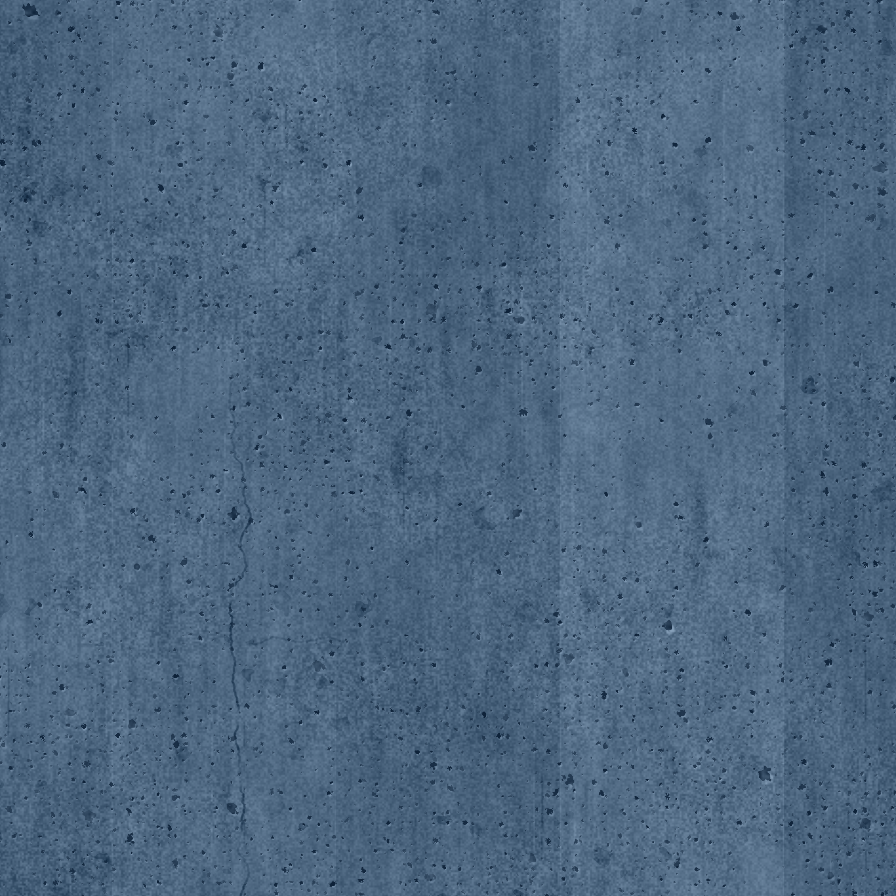
This texture is drawn by a WebGL 2 fragment shader. Its source:

```glsl
#version 300 es
precision highp float;
// Blue board-marked concrete with pores, stains, streaks and hairline cracks.
uniform vec2 u_resolution;
out vec4 fragColor;

float hash(vec2 p) {
  vec3 q = fract(vec3(p.xyx) * vec3(0.1031, 0.1030, 0.0973));
  q += dot(q, q.yzx + 33.33);
  return fract((q.x + q.y) * q.z);
}

float noise(vec2 p) {
  vec2 i = floor(p), f = fract(p);
  f = f * f * (3.0 - 2.0 * f);
  return mix(mix(hash(i), hash(i + vec2(1, 0)), f.x),
             mix(hash(i + vec2(0, 1)), hash(i + vec2(1, 1)), f.x), f.y);
}

float fbm(vec2 p) {
  float sum = 0.0, amp = 0.5;
  for (int i = 0; i < 5; i++) {
    sum += amp * noise(p);
    p = p * 2.03 + 17.3;
    amp *= 0.5;
  }
  return sum / 0.97;
}

// Scattered irregular pits: x = dark cavity, y = lit lower rim.
vec2 pits(vec2 p, float grid, float share, float radius, float seed) {
  vec2 q = p * grid + seed * 7.31;
  vec2 id = floor(q);
  vec2 centre = 0.25 + 0.5 * vec2(hash(id + seed), hash(id + seed + 41.7));
  vec2 d = fract(q) - centre;
  float turn = 6.28 * hash(id + seed + 13.1);
  vec2 r = mat2(cos(turn), sin(turn), -sin(turn), cos(turn)) * d;
  r.x *= 0.6 + 0.4 * hash(id + 5.9);
  float size = radius * mix(0.5, 1.3, pow(hash(id + seed + 77.0), 2.0));
  float wobble = size * 1.1 * (noise(d / radius * 1.6 + id * 9.0) - 0.5);
  float aa = 0.6 * grid / u_resolution.y;
  float present = step(hash(id + seed + 23.0), share);
  float depth = mix(0.45, 1.0, hash(id + seed + 57.0));
  float dark = 1.0 - smoothstep(size - aa, size + aa, length(r) + wobble);
  vec2 shifted = d + vec2(-0.5, 0.8) * size;
  float rim = 1.0 - smoothstep(size * 0.7, size * 1.2 + aa, length(shifted));
  return present * depth * vec2(dark, rim * (1.0 - dark));
}

float stroke(float d, float width) {
  return 1.0 - smoothstep(width * 0.3, width + 0.7 / u_resolution.x, abs(d));
}

void main() {
  vec2 p = gl_FragCoord.xy / u_resolution;
  float tone = 0.008;

  // Formwork boards and their pale seams
  float slot = p.x * 4.0 + 0.5;
  float board = floor(slot), across = fract(slot);
  tone += board == 3.0 ? 0.023 : board == 4.0 ? -0.017 : board == 1.0 ? 0.005 : -0.008;
  float seam = min(across, 1.0 - across) / 4.0;
  tone += 0.035 * stroke(seam, 0.0012) * noise(vec2(board, p.y * 14.0));
  tone += 0.03 * exp(-abs(p.x - 0.643) * 55.0) * smoothstep(0.3, 0.75, p.y) * step(0.625, p.x);

  // Clouds, mottling and vertical drag marks
  tone += 0.085 * (fbm(p * vec2(5.0, 3.5) + board * 3.7) - 0.5);
  tone += 0.085 * (fbm(p * vec2(45.0, 28.0) + 8.0) - 0.5);
  tone += 0.022 * (noise(p * vec2(130.0, 5.0)) - 0.5);
  tone += 0.032 * (noise(p * vec2(330.0, 14.0) + 60.0) - 0.5);
  float drip = fbm(p * vec2(60.0, 8.0) + 31.0);
  tone -= 0.05 * smoothstep(0.58, 0.78, drip) * smoothstep(0.4, 0.65, fbm(p * 5.0 + 4.0));
  tone -= 0.025 * smoothstep(0.25, 0.0, length((p - vec2(0.53, 0.12)) * vec2(1.5, 1.0)));
  tone -= 0.022 * smoothstep(0.3, 0.0, length((p - vec2(0.03, 0.93)) * vec2(1.6, 0.8)));

  // Fine sandy grain, rougher in places
  float rough = 0.75 + 0.5 * smoothstep(0.35, 0.65, fbm(p * 9.0 + 70.0));
  tone += 0.105 * rough * (noise(p * 470.0) - 0.5);
  tone += 0.05 * rough * (noise(p * 250.0 + 90.0) - 0.5);

  // Long thin scratches, both pale and dark
  for (int i = 0; i < 24; i++) {
    float k = float(i);
    float x = hash(vec2(k, 3.0)) + 0.002 * (noise(vec2(p.y * 9.0, k)) - 0.5);
    float reach = mix(0.05, 0.22, hash(vec2(k, 5.0)));
    float span = 1.0 - smoothstep(reach * 0.4, reach, abs(p.y - hash(vec2(k, 9.0))));
    float worn = smoothstep(0.2, 0.7, noise(vec2(k * 4.0, p.y * 70.0)));
    tone += (i % 3 == 0 ? -0.075 : 0.05) * stroke(p.x - x, 0.001) * span * worn;
  }

  // Wandering hairline crack with a faint cross branch
  float path = 0.265 + 0.035 * (noise(vec2(p.y * 7.0, 2.0)) - 0.5)
             + 0.022 * (fbm(vec2(p.y * 38.0, 6.0)) - 0.5);
  float broken = smoothstep(0.1, 0.5, noise(vec2(p.y * 45.0, 12.0)));
  tone -= 0.15 * stroke(p.x - path, 0.0014) * broken * smoothstep(0.66, 0.4, p.y);
  float branch = 0.285 + 0.02 * (fbm(vec2(p.x * 30.0, 9.0)) - 0.5);
  float branchSpan = smoothstep(0.26, 0.29, p.x) * smoothstep(0.42, 0.35, p.x);
  tone -= 0.06 * stroke(p.y - branch, 0.0012) * branchSpan;

  // Soft damp patches with ragged outlines
  vec2 bent = p + 0.012 * (vec2(noise(p * 80.0), noise(p * 80.0 + 50.0)) - 0.5);
  float patches = 0.045 * pits(bent, 13.0, 0.28, 0.14, 1.0).x
                + 0.08 * pits(bent, 24.0, 0.2, 0.16, 2.0).x;
  tone -= patches * (0.4 + 1.2 * noise(p * 150.0));

  // Air pores from coarse to tiny, gathered in loose clusters
  float cluster = smoothstep(0.3, 0.7, fbm(p * 6.0 + 20.0));
  vec2 coarse = pits(p, 18.0, 0.06 + 0.22 * cluster, 0.085, 3.0);
  vec2 medium = pits(p, 36.0, 0.08 + 0.3 * cluster, 0.09, 4.0);
  vec2 small = pits(p, 62.0, 0.14 + 0.45 * cluster, 0.115, 5.0);
  vec2 tiny = pits(p, 115.0, 0.1 + 0.4 * cluster, 0.15, 6.0);
  float cavity = max(max(coarse.x * (0.35 + 0.75 * noise(p * 210.0)), medium.x),
                     max(small.x, tiny.x * 0.65));
  float rim = max(max(coarse.y, medium.y), max(small.y, tiny.y * 0.7));
  tone += 0.13 * rim * (1.0 - cavity);
  vec3 colour = vec3(0.30, 0.40, 0.50) + tone;
  colour = mix(colour, vec3(0.05, 0.13, 0.22), min(cavity, 1.0));
  fragColor = vec4(clamp(colour, 0.0, 1.0), 1.0);
}
```
